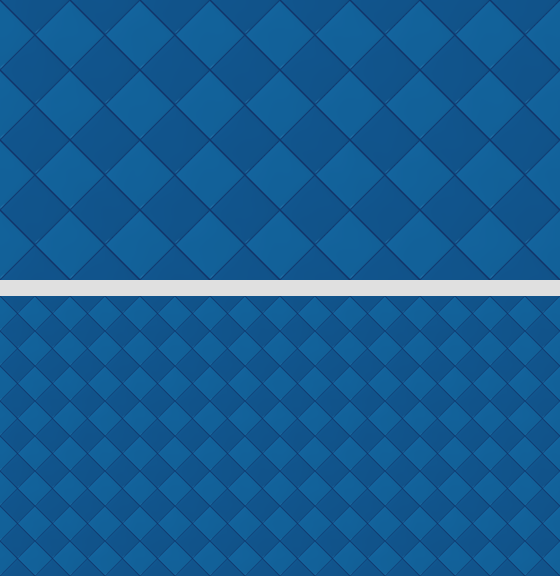
Top: one tile. Bottom: repeated 2 by 2.
Give the GLSL for this pattern, as a Shadertoy shader.

```glsl
// Glazed blue diamond tiles in a checker of two tones, with dark grooves and small glints.

const vec2  REPEATS      = vec2(8.0, 4.0);          // diamonds across and down
const vec3  DARK_TILE    = vec3(0.067, 0.328, 0.545);
const vec3  LIGHT_TILE   = vec3(0.072, 0.382, 0.602);
const vec3  GROOVE       = vec3(0.065, 0.205, 0.415);
const vec3  GLINT        = vec3(0.20, 0.50, 0.71);
const float FALL_WIDTH   = 0.015;                   // half width of falling grooves, in tile sides
const float RISE_WIDTH   = 0.011;                   // half width of rising grooves
const float RISE_DEPTH   = 0.80;                    // strength of rising grooves
const float BEVEL_WIDTH  = 0.050;
const float BEVEL_DEPTH  = 0.035;
const float TILT         = 0.012;                   // slope of tone across a tile
const float GLINT_LENGTH = 0.20;
const float GLINT_OFFSET = 0.026;
const vec2  MOTTLE_CELLS = vec2(24.0, 12.0);
const float MOTTLE       = 0.010;

// Unit gradient at a lattice point, wrapped over the period
vec2 latticeGradient(vec2 cell, vec2 period) {
    cell = mod(cell, period);
    vec3 h = fract(cell.xyx * vec3(0.1031, 0.1030, 0.0973));
    h += dot(h, h.yzx + 33.33);
    float angle = 6.2832 * fract((h.x + h.y) * h.z);
    return vec2(cos(angle), sin(angle));
}

// Gradient noise that tiles over the period
float gradientNoise(vec2 p, vec2 period) {
    vec2 i = floor(p), f = fract(p);
    vec2 w = f * f * f * (f * (f * 6.0 - 15.0) + 10.0);
    vec2 e = vec2(0.0, 1.0);
    float a = dot(latticeGradient(i, period), f);
    float b = dot(latticeGradient(i + e.yx, period), f - e.yx);
    float c = dot(latticeGradient(i + e, period), f - e);
    float d = dot(latticeGradient(i + 1.0, period), f - 1.0);
    return mix(mix(a, b, w.x), mix(c, d, w.x), w.y);
}

// Smoothed coverage of a line
float lineMask(float dist, float halfWidth, float blur) {
    return 1.0 - smoothstep(halfWidth - blur, halfWidth + blur, abs(dist));
}

void mainImage(out vec4 fragColor, in vec2 fragCoord) {
    vec2 uv = fragCoord / iResolution.xy;
    vec2 p = uv * REPEATS;
    float blur = REPEATS.x / iResolution.x;

    // Diagonal axes: x rises to the upper right, y falls to the lower right
    vec2 diagonal = vec2(p.x + p.y, p.x - p.y);
    vec2 cell = floor(diagonal);
    vec2 local = diagonal - cell;
    vec2 seam = diagonal - floor(diagonal + 0.5);

    // Checker of two tones with a faint slope and mottling
    float isLight = mod(cell.x + cell.y, 2.0);
    vec3 color = mix(DARK_TILE, LIGHT_TILE, isLight);
    float mottle = gradientNoise(uv * MOTTLE_CELLS, MOTTLE_CELLS);
    color *= 1.0 + TILT * (1.0 - 2.0 * local.y) + MOTTLE * mottle;

    // Bevels: lit on the upper left, shaded on the right and below
    vec2 nearEdge = exp(-local / BEVEL_WIDTH);
    vec2 farEdge = exp((local - 1.0) / BEVEL_WIDTH);
    color *= 1.0 + BEVEL_DEPTH * (nearEdge.y - 0.5 * farEdge.y - farEdge.x + 0.5 * nearEdge.x);

    // Grooves between tiles
    float falling = lineMask(seam.x, FALL_WIDTH, blur);
    float rising = RISE_DEPTH * lineMask(seam.y, RISE_WIDTH, blur);
    color = mix(color, GROOVE, max(falling, rising));

    // Glints beside the rising grooves, fading away from each lower corner
    float along = smoothstep(0.02, 0.06, local.x)
                * (1.0 - smoothstep(0.3 * GLINT_LENGTH, GLINT_LENGTH, local.x));
    float glint = along * lineMask(seam.y + GLINT_OFFSET, 0.010, blur);
    color = mix(color, GLINT, 0.55 * glint);

    fragColor = vec4(color, 1.0);
}
```
